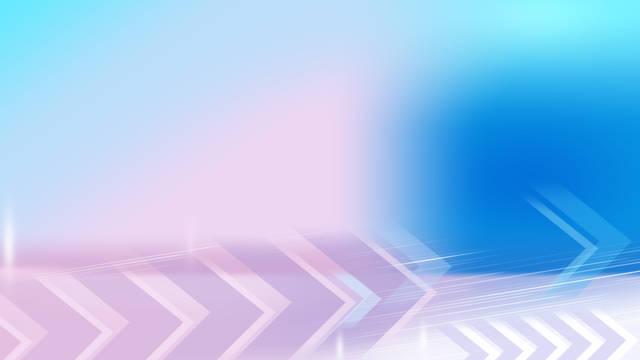
This background is drawn by a Shadertoy shader. Its source:

```glsl
// Soft cyan, pink and blue gradient above a misty floor of chevrons and speed streaks.

float hash(float n) {
    n = fract(n * 0.1031);
    n *= n + 33.33;
    return fract(n * (n + n));
}

// Elliptical gaussian glow.
float glow(vec2 offset, vec2 size) {
    vec2 q = offset / size;
    return exp(-dot(q, q));
}

// Filled strip between two edges, softened by blur.
float strip(float v, float lo, float hi, float blur) {
    return smoothstep(lo - blur, lo + blur, v) * (1.0 - smoothstep(hi - blur, hi + blur, v));
}

// Right-pointing chevron whose arms fade out at the given height.
float chevron(vec2 q, float width, float height, float blur) {
    float d = q.x + abs(q.y) * (q.y > 0.0 ? 1.25 : 1.0);
    return strip(d, -width, 0.0, blur) * (1.0 - smoothstep(height * 0.55, height, abs(q.y)));
}

// Left sky runs diagonally from cyan to pink, right sky falls from cyan to blue.
vec3 skyColor(vec2 p) {
    float down = 1.0 - p.y;
    float diagonal = p.x + 1.5 * down;
    vec3 left = mix(vec3(0.36, 0.92, 1.0), vec3(0.74, 0.87, 0.98), smoothstep(-0.15, 0.75, diagonal));
    float pink = smoothstep(0.7, 1.4, diagonal) * smoothstep(-0.05, 0.35, down);
    left = mix(left, vec3(0.93, 0.84, 0.95), pink);

    vec3 right = mix(vec3(0.46, 0.94, 1.0), vec3(0.27, 0.77, 0.95), smoothstep(0.02, 0.24, down));
    right = mix(right, vec3(0.03, 0.59, 0.89), smoothstep(0.15, 0.38, down));
    right = mix(right, vec3(0.01, 0.45, 0.85), glow(p - vec2(1.46, 0.5), vec2(0.28, 0.17)));
    right = mix(right, vec3(0.12, 0.49, 0.83), smoothstep(0.6, 0.76, down));
    right += vec3(0.12, 0.04, 0.0) * glow(p - vec2(1.5, 0.94), vec2(0.18, 0.1));
    return mix(left, right, smoothstep(0.9, 1.36 + 0.25 * smoothstep(0.6, 1.0, p.y), p.x));
}

// Floor turns from pink through mauve to pale blue, whitening at the lower right.
vec3 floorColor(vec2 p, float slant) {
    vec3 col = mix(vec3(0.92, 0.80, 0.91), vec3(0.79, 0.71, 0.88), smoothstep(0.6, 1.05, p.x));
    col = mix(col, vec3(0.61, 0.69, 0.90), smoothstep(1.1, 1.5, p.x));
    col = mix(col, vec3(0.94, 0.88, 0.96), 0.6 * glow(p - vec2(0.55, 0.2), vec2(0.5, 0.06)));
    float mist = (1.0 - smoothstep(-0.18, 0.01, slant)) * smoothstep(0.5, 1.2, p.x);
    return mix(col, vec3(0.97, 0.97, 1.0), 0.92 * mist);
}

// Thin broken lines along the slanted direction.
float streaks(vec2 p, float slant, float density, float blur) {
    float row = slant * density;
    float id = floor(row) + 200.0;
    float along = fract(p.x * (0.7 + hash(id)) + 7.0 * hash(id + 71.0));
    float dash = smoothstep(0.0, 0.35, along) * (1.0 - smoothstep(0.75, 0.85, along));
    return dash * strip(fract(row), 0.25, 0.7, 0.15 + blur * density * 0.3) * hash(id + 19.0);
}

void mainImage(out vec4 fragColor, in vec2 fragCoord) {
    vec2 p = fragCoord / iResolution.y;
    p.x *= 1.7778 * iResolution.y / iResolution.x;
    float px = 1.0 / iResolution.y;
    float slant = p.y - 0.16 * p.x;
    const vec3 white = vec3(1.0);

    // Sky with a rosy haze settling on the horizon
    vec3 col = skyColor(p);
    float haze = smoothstep(0.36, 0.26, p.y) * (1.0 - smoothstep(0.9, 1.3, p.x));
    col = mix(col, vec3(0.84, 0.66, 0.82), 0.75 * haze);
    col = mix(col, floorColor(p, slant), 1.0 - smoothstep(0.225, 0.25, p.y));

    // Climbing row of large chevrons: tinted body and pale rim
    for (int i = 0; i < 6; i++) {
        float f = float(i);
        vec2 q = p - vec2(0.06 + 0.225 * f, 0.05 + 0.0275 * f);
        vec3 tint = mix(vec3(0.87, 0.70, 0.85), vec3(0.67, 0.60, 0.83), f / 5.0);
        col = mix(col, tint, 0.5 * chevron(q, 0.15, 0.2, px));
        col = mix(col, vec3(0.98, 0.91, 0.97), 0.5 * chevron(q - vec2(0.03, 0.0), 0.03, 0.17, px));
    }

    // Translucent chevrons over the blue side
    col = mix(col, vec3(0.25, 0.72, 0.95), 0.4 * chevron(p - vec2(1.755, 0.33), 0.09, 0.18, px));
    col = mix(col, vec3(0.55, 0.86, 0.98), 0.45 * chevron(p - vec2(1.662, 0.31), 0.035, 0.16, px));
    col = mix(col, vec3(0.72, 0.85, 0.98), 0.35 * chevron(p - vec2(1.255, 0.26), 0.09, 0.14, px));
    col = mix(col, vec3(0.82, 0.92, 1.0), 0.6 * chevron(p - vec2(1.06, 0.17), 0.05, 0.09, px));

    // Speed streaks in three clusters
    float region = 0.75 * smoothstep(0.75, 1.4, p.x) * strip(slant, -0.2, 0.02, 0.04);
    region += glow(p - vec2(1.14, 0.28), vec2(0.15, 0.035));
    region += 0.7 * glow(vec2(p.x - 0.5, slant - 0.205), vec2(0.38, 0.022));
    col = mix(col, white, min(region, 1.0) * streaks(p, slant, 120.0, px));

    // Small bright chevrons in the lower right corner
    for (int i = 0; i < 5; i++) {
        float f = float(i);
        vec2 q = p - vec2(1.36 + 0.095 * f, 0.015 + 0.01 * f);
        col = mix(col, vec3(0.80, 0.79, 0.94), 0.55 * chevron(q, 0.055, 0.1, px));
        col = mix(col, white, 0.9 * chevron(q - vec2(0.035, 0.0), 0.035, 0.1, px));
    }

    // Upright flares and the glow at the left of the horizon
    col = mix(col, white, 0.75 * glow(p - vec2(0.025, 0.32), vec2(0.016, 0.085)));
    col = mix(col, vec3(1.0, 0.87, 0.95), 0.6 * glow(p - vec2(0.02, 0.245), vec2(0.16, 0.014)));
    col = mix(col, vec3(0.98, 0.88, 0.97), 0.4 * glow(p - vec2(0.53, 0.33), vec2(0.014, 0.06)));
    for (int i = 0; i < 2; i++) {
        vec2 q = p - vec2(0.944 + 0.232 * float(i), 0.03 + 0.025 * float(i));
        col = mix(col, white, 0.7 * glow(q, vec2(0.01, 0.04)));
    }

    fragColor = vec4(clamp(col, 0.0, 1.0), 1.0);
}
```
